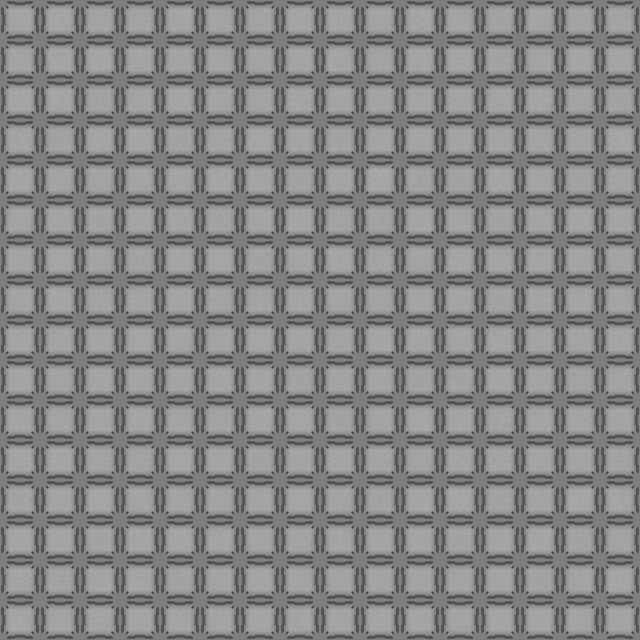
Write a Shadertoy shader that draws this pattern.

```glsl
// Square grey panels framed by paired dark rails, with a rayed boss at every crossing.

float hash(vec2 p) {
    vec3 h = fract(vec3(p.xyx) * 0.1031);
    h += dot(h, h.yzx + 33.33);
    return fract((h.x + h.y) * h.z);
}

// Edge coverage of a signed distance, one pixel wide
float cover(float d, float pixel) {
    return clamp(0.5 - d / pixel, 0.0, 1.0);
}

// Rail beside a cell border: p.x runs along it, p.y across it
float rail(vec2 p) {
    float offset = 0.065 + 0.031 * smoothstep(0.35, 0.39, p.x);
    return abs(p.y - offset) - 0.035;
}

// Short diagonal stroke just outside the boss
float dash(vec2 p) {
    vec2 along = vec2(p.x + p.y, p.x - p.y) * 0.7071;
    return length(vec2(max(abs(along.x - 0.25) - 0.026, 0.0), along.y)) - 0.017;
}

void mainImage(out vec4 fragColor, in vec2 fragCoord) {
    const float repeats = 16.0;
    vec2 uv = fragCoord / iResolution.xy;
    float pixel = repeats / min(iResolution.x, iResolution.y);
    vec2 cell = uv * repeats;
    vec2 q = cell - round(cell);
    vec2 a = abs(q);

    // Panel with soft shading towards its frame
    vec2 lift = smoothstep(0.07, 0.27, a);
    float panel = lift.x * lift.y;
    float shade = mix(0.50, 0.64, panel);

    // Faint mottling and fine grain, both wrapping at the canvas edge
    vec2 turn = 6.28318 * uv;
    float mottle = sin(5.0 * turn.x + 2.0 * sin(3.0 * turn.y))
                 + sin(7.0 * turn.y + 2.0 * sin(4.0 * turn.x));
    float grain = hash(floor(fract(uv) * 384.0)) - 0.5;
    shade += panel * (0.003 * mottle + 0.022 * grain);

    // Flat strip between the rails
    float strip = min(a.x, a.y) - 0.065;
    shade = mix(shade, 0.50, cover(strip, pixel));

    // Rails with a darker rim
    float rails = min(rail(a), rail(a.yx));
    shade = mix(shade, 0.26, cover(rails, pixel));
    shade = mix(shade, 0.335, cover(rails + 0.007, pixel));

    // Twelve-rayed boss
    float angle = atan(a.y, a.x + 1e-5);
    float boss = length(a) - 0.205 - 0.03 * cos(12.0 * angle);
    shade = mix(shade, 0.50, cover(boss, pixel));

    // Diagonal strokes
    shade = mix(shade, 0.25, cover(dash(a), pixel));

    fragColor = vec4(vec3(shade + 0.006 * grain), 1.0);
}
```
